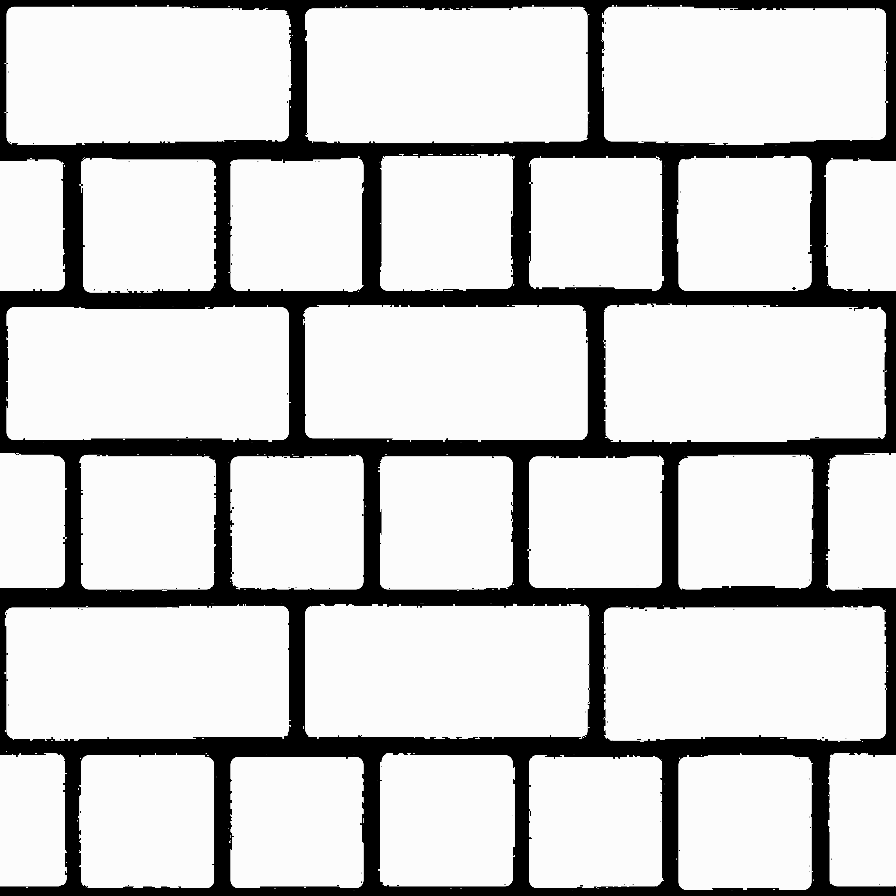
Give the GLSL for this pattern, as a WebGL 2 fragment shader.

```glsl
#version 300 es
precision highp float;

#define ROWS 6.0            // courses up the canvas, must be even
#define SHIFT vec2(0.011, 0.002)
#define JOINT 0.108         // mortar width, in course heights
#define CORNER 0.054        // corner radius
#define WOBBLE vec2(2.4, 4.0) // drift of upright and level edges, in steps
#define ROUGH 0.45          // raggedness where an edge steps, in steps
#define GRAIN 85.333        // steps per course height
#define SPECKS 0.012        // share of edge cells holding a speck
#define REACH 0.016         // how far specks stray from an edge
#define SOFTNESS 0.25       // half width of the smoothed edge, in samples
#define FACE vec3(0.99)
#define MORTAR vec3(0.0)

out vec4 fragColor;
uniform vec2 u_resolution;

float hash(vec2 p) {
    return fract(sin(dot(p, vec2(127.1, 311.7))) * 43758.5453);
}

float noise(vec2 p) {
    vec2 cell = floor(p), f = fract(p);
    f = f * f * (3.0 - 2.0 * f);
    return mix(mix(hash(cell), hash(cell + vec2(1, 0)), f.x),
               mix(hash(cell + vec2(0, 1)), hash(cell + vec2(1, 1)), f.x), f.y);
}

vec2 noisePair(vec2 p) {
    return vec2(noise(p), noise(p + 131.0)) - 0.5;
}

float roundedBox(vec2 p, vec2 halfSize, float radius) {
    vec2 q = abs(p) - halfSize + radius;
    return length(max(q, 0.0)) + min(max(q.x, q.y), 0.0) - radius;
}

void main() {
    vec2 p = gl_FragCoord.xy / u_resolution * ROWS + SHIFT;
    float soft = SOFTNESS * ROWS / min(u_resolution.x, u_resolution.y);

    // Courses alternate: half-shifted squares, then double-width bricks
    float row = mod(floor(p.y), ROWS);
    float isWide = mod(row, 2.0);
    float width = 1.0 + isWide;
    float along = (p.x + 0.5 * (1.0 - isWide)) / width;

    // Brick-local position and a seed that wraps with the canvas
    float column = mod(floor(along), ROWS / width);
    vec2 local = (fract(vec2(along, p.y)) - 0.5) * vec2(width, 1.0);
    vec2 seed = vec2(column, row) * 17.0 + 5.0;

    // Straight runs broken by small steps, ragged where the step falls
    vec2 drift = WOBBLE * noisePair(local * 1.5 + seed);
    drift += ROUGH * noisePair(local * GRAIN * 0.6 + seed);
    drift = floor(drift + 0.5) / GRAIN;
    vec2 halfSize = 0.5 * (vec2(width, 1.0) - JOINT);
    float dist = roundedBox(local + drift, halfSize, CORNER);
    float face = 1.0 - smoothstep(-soft, soft, dist);

    // Specks swap face and mortar close to the edge
    vec2 grain = local * GRAIN;
    float present = step(hash(floor(grain) + seed * 3.0), SPECKS);
    float blur = soft * GRAIN;
    float speck = 1.0 - smoothstep(0.6 - blur, 0.6 + blur, length(fract(grain) - 0.5));
    speck *= present * (1.0 - smoothstep(0.7 * REACH, REACH, abs(dist)));
    face = mix(face, 1.0 - face, speck);

    fragColor = vec4(mix(MORTAR, FACE, face), 1.0);
}
```
